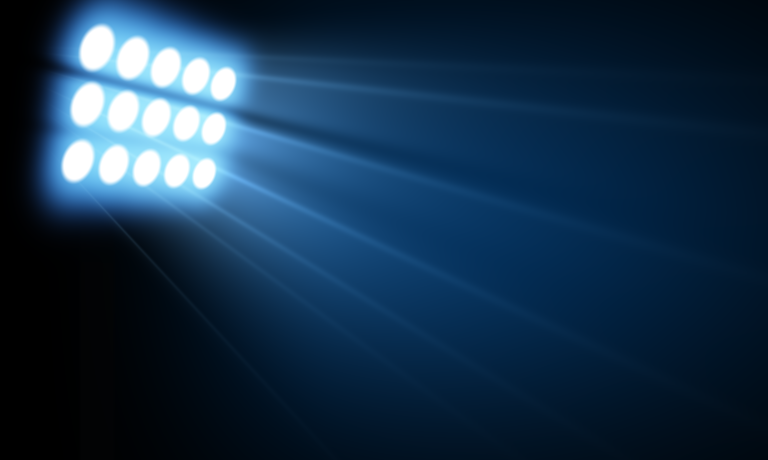
Give the GLSL for this background, as a Shadertoy shader.

```glsl
// A tilted stadium floodlight of 15 lamps throws hazy rays over a navy night.
// Lamps are sheared ellipses on a perspective grid; the rays are bands of
// constant slope seen from one vanishing point behind the panel.

#define LAMP_COLS 5
#define LAMP_ROWS 3
#define LAMP_RADIUS vec2(0.037, 0.050)
#define LAMP_LEAN 0.2
#define HALO_FALLOFF 0.33
#define RAY_COUNT 7
#define RAY_WIDTH 0.011
#define RAY_ORIGIN vec2(-0.109, 0.907)
#define HAZE_CENTER vec2(0.50, 0.67)
#define AMBIENT_CENTER vec2(0.97, 0.50)

const vec3 NAVY = vec3(0.0, 0.165, 0.325);
const vec3 HAZE_BLUE = vec3(0.38, 0.58, 0.76);
const vec3 RAY_BLUE = vec3(0.17, 0.25, 0.30);
const vec3 HALO_TINT = vec3(0.5, 1.3, 2.6);
const vec3 POLE_BLACK = vec3(0.010, 0.015, 0.020);

float bell(float x, float width) {
    return exp(-x * x / (width * width));
}

// First lamp position of a row; fractional rows lie between the lamps
vec2 rowStart(float row) {
    return vec2(0.211 - 0.0207 * row, 0.896 - 0.123 * row);
}

float rowSlope(float row) {
    return 0.286 - 0.093 * row;
}

// Scaled distance to a lamp: 1 on its rim
float lampDistance(vec2 p, float col, float row) {
    float along = 0.081 * col - 0.0031 * col * col;
    vec2 local = p - rowStart(row) - vec2(along, -rowSlope(row) * along);
    local.x -= LAMP_LEAN * local.y;
    return length(local / (LAMP_RADIUS * (1.0 - 0.07 * col) * (1.0 - 0.04 * row)));
}

vec3 ambient(vec2 p) {
    vec2 d = p - AMBIENT_CENTER;
    return NAVY * bell(d.x, 0.83) * bell(d.y, 0.5) * smoothstep(0.05, 0.75, p.x);
}

// Soft fan of light with dark wedges, plus the thin bright streaks
vec3 beams(vec2 p) {
    float slopes[RAY_COUNT] = float[](0.045, 0.11, 0.288, 0.47, 0.615, 0.73, 1.08);
    float gains[RAY_COUNT] = float[](0.35, 0.8, 0.9, 1.1, 0.8, 0.5, 0.6);
    vec2 d = p - RAY_ORIGIN;
    float slope = -d.y / d.x;
    float reach = max(length(d) - 0.5, 0.0);
    float front = smoothstep(0.08, 0.3, p.x);

    float fan = smoothstep(-0.1, 0.12, slope) * (1.0 - smoothstep(0.5, 1.2, slope));
    float wedges = (1.0 - 0.5 * bell(slope - 0.25, 0.025))
                 * (1.0 - 0.25 * bell(slope - 0.4, 0.045));
    float haze = exp(-length(p - HAZE_CENTER) / 0.22) * fan * wedges;

    float streaks = 0.0;
    for (int i = 0; i < RAY_COUNT; i++) {
        float offset = slope - slopes[i];
        float tail = exp(-max(offset, 0.0) / 0.05) * smoothstep(-0.01, 0.01, offset);
        streaks += gains[i] * (0.65 * bell(offset, RAY_WIDTH) + 0.3 * tail);
    }
    streaks *= exp(-reach * (1.6 + 1.8 * max(slope, 0.0)));
    return front * (HAZE_BLUE * haze + RAY_BLUE * streaks);
}

void mainImage(out vec4 fragColor, in vec2 fragCoord) {
    vec2 p = fragCoord / iResolution.y;
    vec3 color = ambient(p) + beams(p);

    // Faint mast below the panel
    float mast = smoothstep(0.170, 0.178, p.x) * (1.0 - smoothstep(0.244, 0.252, p.x));
    mast *= 1.0 - smoothstep(0.38, 0.56, p.y);
    color = mix(color, POLE_BLACK, 0.7 * mast);

    // Lamp halos and cores
    float halo = 0.0;
    float core = 0.0;
    for (int row = 0; row < LAMP_ROWS; row++) {
        for (int col = 0; col < LAMP_COLS; col++) {
            float q = lampDistance(p, float(col), float(row));
            halo += exp(-HALO_FALLOFF * q * q);
            core = max(core, 1.0 - smoothstep(0.82, 1.14, q));
        }
    }

    // Darker strips between the rows
    for (int gap = 0; gap < LAMP_ROWS - 1; gap++) {
        float row = float(gap) + 0.5;
        vec2 d = p - rowStart(row);
        halo *= 1.0 - (0.65 - 0.4 * float(gap)) * bell(d.y + rowSlope(row) * d.x, 0.02);
    }

    // Screen the halo over the night, then burn in the lamps
    color = 1.0 - (1.0 - clamp(color, 0.0, 1.0)) * exp(-halo * HALO_TINT);
    color = mix(color, vec3(1.0), core);
    fragColor = vec4(color, 1.0);
}
```
